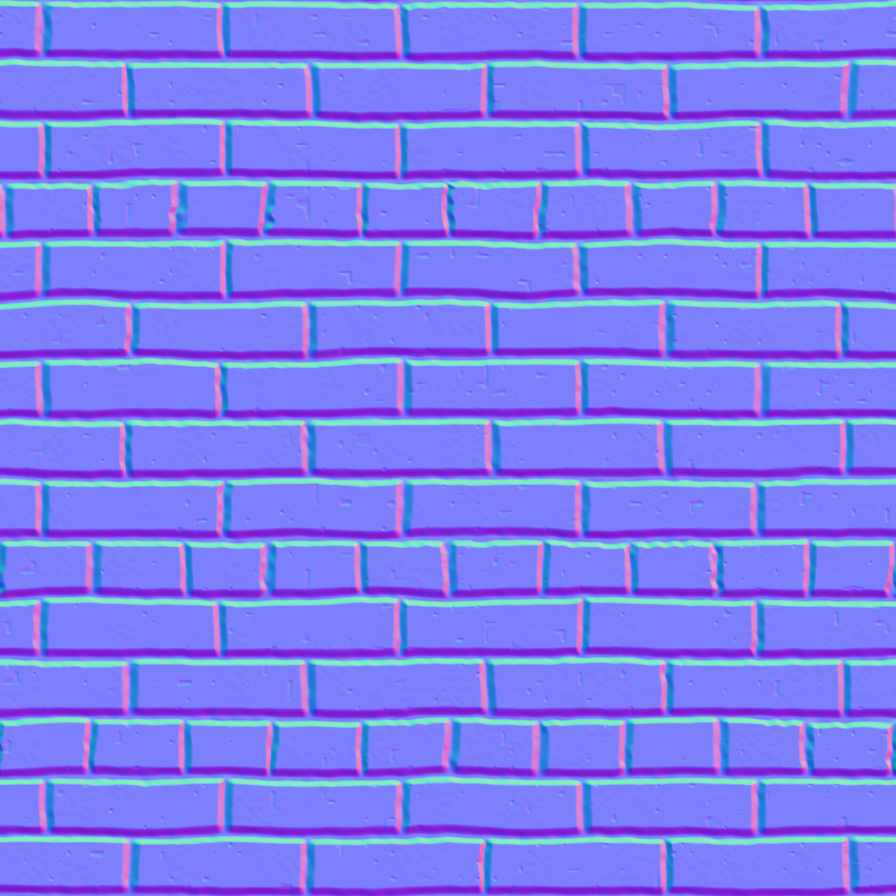
This texture map is drawn by a three.js fragment shader. Its source:

```glsl
// Tangent-space normal map of a brick wall: 15 courses, most with 5 long bricks,
// three with 10 short ones. A height field is built from bevelled, slightly worn
// bricks and its slope is encoded as colour. One unit is one course height.
varying vec2 vUv;

float hash(vec2 p) {
  return fract(sin(dot(p, vec2(12.9898, 78.233))) * 43758.5453);
}

// Value noise that wraps over the 15-unit wall
float noise(vec2 p, float cells) {
  p *= cells / 15.0;
  vec2 i = floor(p), f = fract(p);
  f = f * f * (3.0 - 2.0 * f);
  vec2 a = mod(i, cells), b = mod(i + 1.0, cells);
  return mix(mix(hash(a), hash(vec2(b.x, a.y)), f.x),
             mix(hash(vec2(a.x, b.y)), hash(b), f.x), f.y);
}

float wallHeight(vec2 p) {
  // Uneven laying: slow drift plus a small wobble of the edges
  vec2 q = p + 0.08 * (vec2(noise(p + 4.0, 9.0), noise(p, 12.0)) - 0.5)
             + 0.025 * (vec2(noise(p + 2.0, 60.0), noise(p + 6.0, 60.0)) - 0.5);
  float row = mod(floor(q.y), 15.0);
  float y = fract(q.y);

  // Bond: short courses at 2, 5 and 11, long ones alternately shifted
  bool isShort = row == 2.0 || row == 5.0 || row == 11.0;
  float len = isShort ? 1.5 : 3.0;
  float count = isShort ? 10.0 : 5.0;
  float odd = mod(row + step(row, 1.5), 2.0);
  float shift = isShort ? 0.02 : mix(0.72, 2.16, odd);

  // Signed distance to the nearest upright joint, with jitter, lean and wear
  float x = (q.x - shift) / len;
  float joint = floor(x + 0.5);
  vec2 id = vec2(mod(joint, count), row);
  float wear = (isShort ? 0.09 : 0.035) * noise(p + 1.0, 105.0)
             * smoothstep(0.2, 0.8, noise(p + 3.0, 15.0));
  float d = (x - joint) * len - 0.12 * (hash(id + 20.0) - 0.5)
          + 0.08 * (hash(id + 40.0) - 0.5) * (y - 0.5) + wear - 0.02;
  float bevel = 0.09 + 0.05 * hash(id + 60.0);
  float sides = smoothstep(0.0, d < 0.0 ? bevel : bevel + 0.03, abs(d));

  // Wide bevel below, steep one above, each brick set a little differently
  float brick = mod(d < 0.0 ? joint - 1.0 : joint, count);
  float inset = 0.035 * hash(vec2(brick, row) + 80.0) + 0.6 * wear;
  float bottom = smoothstep(0.0, 0.16, y);
  float top = smoothstep(0.015 + inset, 0.115 + inset, 1.0 - y);
  float face = sides * bottom * top;

  // Fine grain on the faces, coarser crumbs in the mortar
  float grain = 0.004 * noise(p, 180.0) * smoothstep(0.35, 0.8, noise(p + 9.0, 30.0));
  float pits = 0.012 * smoothstep(0.86, 1.0, noise(p + 5.0, 105.0));
  float crumbs = 0.02 * (1.0 - face) * noise(p, 90.0);
  return 0.125 * face + 0.025 * bottom * top * sides + 0.02 * bottom * (1.0 - sides)
       * smoothstep(0.0, 0.12, 1.0 - y) + grain - pits * face + crumbs;
}

void main() {
  vec2 p = vUv * 15.0;
  vec2 e = vec2(0.018, 0.0);
  vec2 slope = vec2(wallHeight(p + e.xy) - wallHeight(p - e.xy),
                    wallHeight(p + e.yx) - wallHeight(p - e.yx)) / (2.0 * e.x);
  vec3 normal = normalize(vec3(-slope, 1.0));
  gl_FragColor = vec4((0.5 + 0.5 * normal) * vec3(0.98, 1.0, 0.99), 1.0);
}
```
